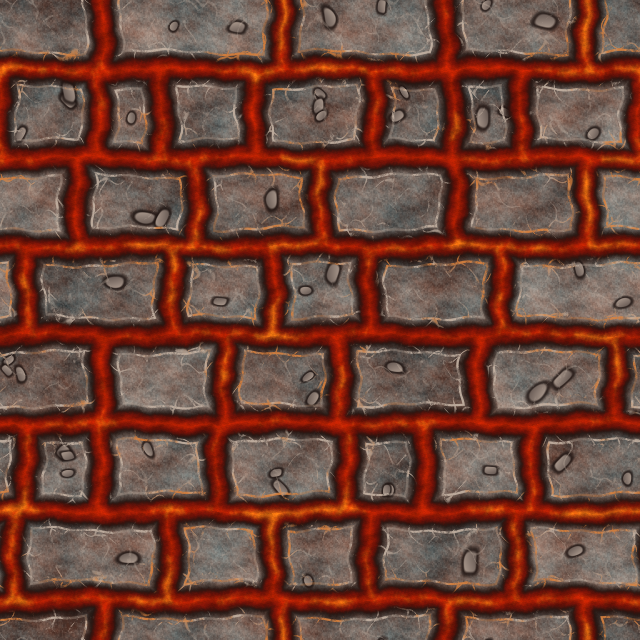
A Shadertoy shader for this texture:

```glsl
// Seven courses of worn stone bricks with molten lava glowing in the joints.
// Joints come from a per-course sine rule; rounded-box distance drives lava, char and rim.
// Layered sines mottle the stone, cellular noise cracks it, hashes scatter pebbles.

const float TAU = 6.2831853;
const float FIRST_COURSE = 0.0625;
const float COURSE_HEIGHT = 0.138;
// Bricks per course, then joint offset, jitter amount, jitter phase, jitter rate.
const float COUNTS[7] = float[7](5., 6., 5., 5., 5., 7., 4.);
const vec4 COURSES[7] = vec4[7](
    vec4(.02, .045, 0., 1.5), vec4(.014, .03, 2., 2.), vec4(.147, .015, 1.2, 1.7),
    vec4(.02, .05, .45, 1.257), vec4(.11, .01, 1.6, 1.7), vec4(-.013, .03, .4, 1.75),
    vec4(.18, .022, -1., 1.6));

struct Brick { vec2 local; vec2 halfSize; vec2 id; };

vec2 hash2(vec2 p) {
    vec3 q = fract(vec3(p.xyx) * vec3(.1031, .1030, .0973));
    q += dot(q, q.yzx + 33.33);
    return fract((q.xx + q.yz) * q.zy);
}

// Layered sines; the integer matrix keeps every layer periodic on the canvas.
float mottle(vec2 p, float frequency, float phase) {
    vec2 q = TAU * frequency * p + phase;
    float sum = 0., gain = .5;
    for (int i = 0; i < 5; i++) {
        sum += gain * sin(q.x + 1.6 * sin(q.y + phase)) * cos(q.y + sin(q.x));
        q = mat2(2., 1., -1., 2.) * q + 1.3;
        gain *= .72;
    }
    return sum;
}

// Cellular noise: gap between the two nearest points, zero along cell borders.
float cellGap(vec2 p, float cells) {
    vec2 base = floor(p * cells), f = fract(p * cells);
    float near = 9., next = 9.;
    for (int y = -1; y <= 1; y++)
    for (int x = -1; x <= 1; x++) {
        vec2 o = vec2(x, y);
        float d = length(o + hash2(mod(base + o, cells) + cells) - f);
        next = min(next, max(near, d));
        near = min(near, d);
    }
    return next - near;
}

float joint(float i, int row) {
    float n = COUNTS[row], turn = floor(i / n), k = i - turn * n;
    vec4 c = COURSES[row];
    return turn + k / n + c.x + c.y * sin(c.z + c.w * k);
}

Brick findBrick(vec2 p) {
    float y = fract(p.y - FIRST_COURSE);
    int row = int(min(floor(y / COURSE_HEIGHT), 6.));
    float low = float(row) * COURSE_HEIGHT;
    float high = row == 6 ? 1. : low + COURSE_HEIGHT;
    float start = joint(0., row), x = start + fract(p.x - start);
    float left = start, right = start + 1., column = 0.;
    for (float i = 0.; i < COUNTS[row]; i++) {
        float a = joint(i, row), b = joint(i + 1., row);
        if (x >= a && x < b) { left = a; right = b; column = i; }
    }
    vec2 centre = .5 * vec2(left + right, low + high);
    return Brick(vec2(x, y) - centre, .5 * vec2(right - left, high - low), vec2(column, row));
}

// Positive inside the brick, negative in its rounded corners.
float insideDistance(vec2 p, vec2 halfSize, float radius) {
    vec2 q = abs(p) - halfSize + radius;
    return radius - length(max(q, 0.)) - min(max(q.x, q.y), 0.);
}

vec3 addPebbles(vec3 col, Brick b) {
    for (float j = 0.; j < 3.; j++) {
        vec2 seed = b.id * 7. + j * 31. + 5.;
        vec2 place = hash2(seed), kind = hash2(seed + 17.3), form = hash2(seed + 41.7);
        if (kind.x > .45) continue;
        float c = cos(kind.y * TAU), s = sin(kind.y * TAU);
        vec2 v = mat2(c, -s, s, c) * (b.local - (place - .5) * b.halfSize * 1.1);
        v /= mix(vec2(.011, .007), vec2(.021, .012), form.x * form.x);
        float e = mix(length(v), sqrt(sqrt(dot(v * v, v * v))), form.y);
        vec3 face = mix(vec3(.36, .31, .29), vec3(.70, .63, .58), .5 + .35 * v.y - .2 * v.x);
        col = mix(col, vec3(.12, .08, .07), .8 * (1. - smoothstep(.9, 1.35, e)));
        col = mix(col, face, 1. - smoothstep(.65, .9, e));
    }
    return col;
}

vec3 stoneColor(vec2 p, Brick b) {
    vec2 tone = hash2(b.id + 3.7);
    float slope = -b.local.y / b.halfSize.y;
    float light = .47 + .32 * mottle(p, 5., .7) + .3 * (tone.x - .5) + .23 * slope * tone.y;
    light += .16 * (hash2(floor(p * 384.)).x - .5);
    vec3 col = mix(vec3(.25, .19, .17), vec3(.68, .63, .59), clamp(light, 0., 1.));
    float tint = mottle(p, 3., 2.9);
    return col + tint * vec3(.07, -.01, -.035);
}

vec3 lavaColor(vec2 p, float d) {
    float patches = smoothstep(-.15, .75, mottle(p, 2., 4.1));
    float core = 1. - smoothstep(-.004, .011, d);
    vec3 hot = mix(vec3(.78, .14, .01), vec3(.98, .48, .07), patches);
    vec3 col = mix(vec3(.46, .07, .03), hot, core);
    return col * (.93 + .2 * mottle(p, 13., 1.));
}

void mainImage(out vec4 fragColor, in vec2 fragCoord) {
    vec2 p = fragCoord / iResolution.xy;
    // Bend the courses and lean the upright joints.
    vec2 bent = p + .0035 * sin(TAU * (p.yx * vec2(9., 4.) + p * vec2(2., 3.)));
    bent += .0015 * sin(TAU * p.yx * vec2(23., 17.) + 2.);
    Brick b = findBrick(bent);
    float rough = mottle(p, 8., 5.3);
    float d = insideDistance(b.local, b.halfSize, .018) + .0025 * rough;

    // Stone face, pebbles, then char toward the edge.
    vec3 col = addPebbles(stoneColor(p, b), b);
    col = mix(vec3(.13, .075, .06), col, smoothstep(.014, .031, d));

    // Pale rim and broken cracks, warmer near the lava.
    float edge = 1. - smoothstep(.026, .052, d);
    float rim = 1. - smoothstep(.0008, .0028, abs(d - .028 - .003 * rough));
    float gap = cellGap(p + .006 * sin(TAU * p.yx * vec2(19., 23.)), 24.);
    float crack = 1. - smoothstep(.02, .09, gap);
    float broken = smoothstep(-.25, .4, mottle(p, 7., 3.3));
    vec3 glow = mix(vec3(.77, .70, .64), vec3(.85, .50, .23), edge * smoothstep(-.2, .5, mottle(p, 2., 4.1)));
    float lines = max(rim * (.3 + .6 * broken), crack * broken * mix(.3, .75, edge));
    col = mix(col, glow, lines * smoothstep(.012, .024, d));

    // Molten joint.
    col = mix(lavaColor(p, d), col, smoothstep(.008, .019, d));
    fragColor = vec4(clamp(col, 0., 1.), 1.);
}
```
